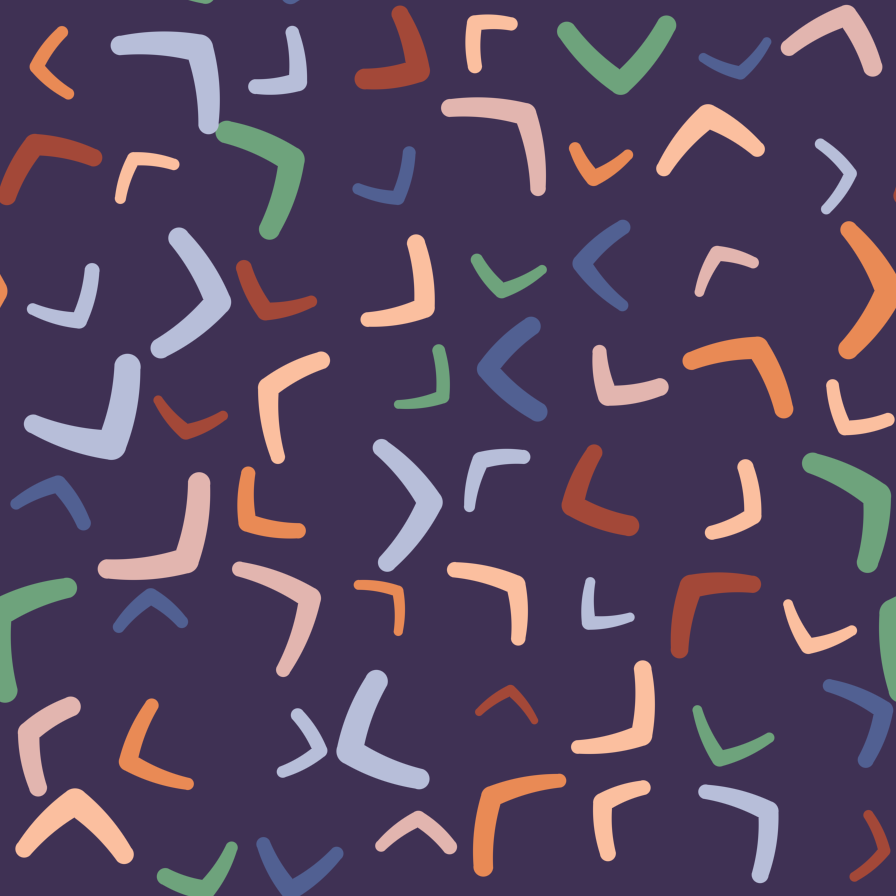
Write a Shadertoy shader that draws this pattern.

```glsl
// Tiling print of flat boomerangs scattered over a dark plum ground.
// A wrapped grid holds one boomerang per cell; cells alternate large and small,
// and each shape is two bowed, tapering arms joined at a round elbow.

const float CELLS = 8.0;                       // grid cells per side, even
const float JITTER = 0.012;                    // random shift of a centre
const float SWAY = 0.020;                      // wavy shift of rows and columns
const vec2 LARGE_ARM = vec2(0.068, 0.084);     // arm length range
const vec2 SMALL_ARM = vec2(0.043, 0.060);
const vec2 THICKNESS = vec2(0.145, 0.200);     // elbow radius / arm length
const vec2 TIP_TAPER = vec2(0.60, 0.95);       // tip radius / elbow radius
const vec2 HALF_ANGLE = vec2(0.70, 0.98);      // half the opening, radians
const vec2 ARM_RATIO = vec2(0.84, 1.04);       // second arm / first arm
const float BOW = 0.045;                       // outward bend of the arms
const float TAU = 6.2831853;

const vec3 PLUM = vec3(0.247, 0.192, 0.330);
// rgb colour, w = relative size
const vec4 INKS[7] = vec4[7](
    vec4(0.984, 0.749, 0.624, 1.00),   // peach
    vec4(0.886, 0.710, 0.686, 1.04),   // pink
    vec4(0.718, 0.745, 0.851, 1.06),   // lavender
    vec4(0.431, 0.639, 0.486, 1.06),   // green
    vec4(0.914, 0.541, 0.333, 1.00),   // orange
    vec4(0.639, 0.282, 0.220, 0.94),   // rust
    vec4(0.318, 0.376, 0.573, 0.93));  // blue

vec4 hash4(vec2 p) {
    vec4 q = fract(p.xyxy * vec4(0.1031, 0.1030, 0.0973, 0.1099));
    q += dot(q, q.wzxy + 33.33);
    return fract((q.xxyz + q.yzzw) * q.zywx);
}

float pick(vec2 range, float t) {
    return mix(range.x, range.y, t);
}

// Every row holds each of eight slots once; the last slot is shared.
int inkIndex(ivec2 cell) {
    int slot = (3 * cell.x + cell.y * (cell.y + 1) / 2) % 8;
    return slot < 7 ? slot : 2 * (cell.y % 2);
}

// Distance to one arm that starts at the elbow in the origin.
float armDistance(vec2 p, float angle, float len, float elbow, float tip) {
    vec2 dir = vec2(sin(angle), cos(angle));
    vec2 q = vec2(dot(p, dir), dot(p, vec2(dir.y, -dir.x)));
    float t = clamp(q.x / len, 0.0, 1.0);
    vec2 spine = vec2(t * len, 4.0 * BOW * len * t * (1.0 - t));
    return length(q - spine) - mix(elbow, tip, t);
}

float boomerangDistance(vec2 p, float len, float angle, vec4 form) {
    float elbow = len * pick(THICKNESS, form.x);
    p.y += len * cos(angle) * 0.92;            // centre the whole shape
    float first = armDistance(p, angle, len, elbow,
                              elbow * pick(TIP_TAPER, form.y));
    float second = armDistance(vec2(-p.x, p.y), angle, len * pick(ARM_RATIO, form.w),
                               elbow, elbow * pick(TIP_TAPER, form.z));
    return min(first, second);
}

void mainImage(out vec4 fragColor, in vec2 fragCoord) {
    vec2 uv = fragCoord / iResolution.xy;
    float edge = 0.75 / min(iResolution.x, iResolution.y);
    vec2 home = floor(uv * CELLS);
    vec3 color = PLUM;

    for (int j = -1; j <= 1; j++)
    for (int i = -1; i <= 1; i++) {
        vec2 cell = home + vec2(i, j);
        vec2 id = mod(cell, CELLS);            // wraps at the canvas border
        vec4 place = hash4(id * 7.0 + 13.7);
        vec4 form = hash4(id * 11.0 + 71.3);
        vec4 ink = INKS[inkIndex(ivec2(id))];

        // Position: grid point, periodic sway and jitter
        vec2 grid = (cell + 0.5) / CELLS;
        vec2 sway = SWAY * sin(TAU * (grid.yx * vec2(2.0, 1.0) + vec2(0.1, 0.6)));
        vec2 center = grid + sway + JITTER * (2.0 * place.xy - 1.0);

        // Random turn, then large or small by checkerboard
        float turn = TAU * place.z;
        float c = cos(turn), s = sin(turn);
        vec2 p = mat2(c, -s, s, c) * (uv - center);
        bool large = mod(id.x + id.y, 2.0) < 0.5;
        float len = ink.w * pick(large ? LARGE_ARM : SMALL_ARM, fract(place.w * 5.0));

        float d = boomerangDistance(p, len, pick(HALF_ANGLE, place.w), form);
        color = mix(color, ink.rgb, 1.0 - smoothstep(-edge, edge, d));
    }
    fragColor = vec4(color, 1.0);
}
```
